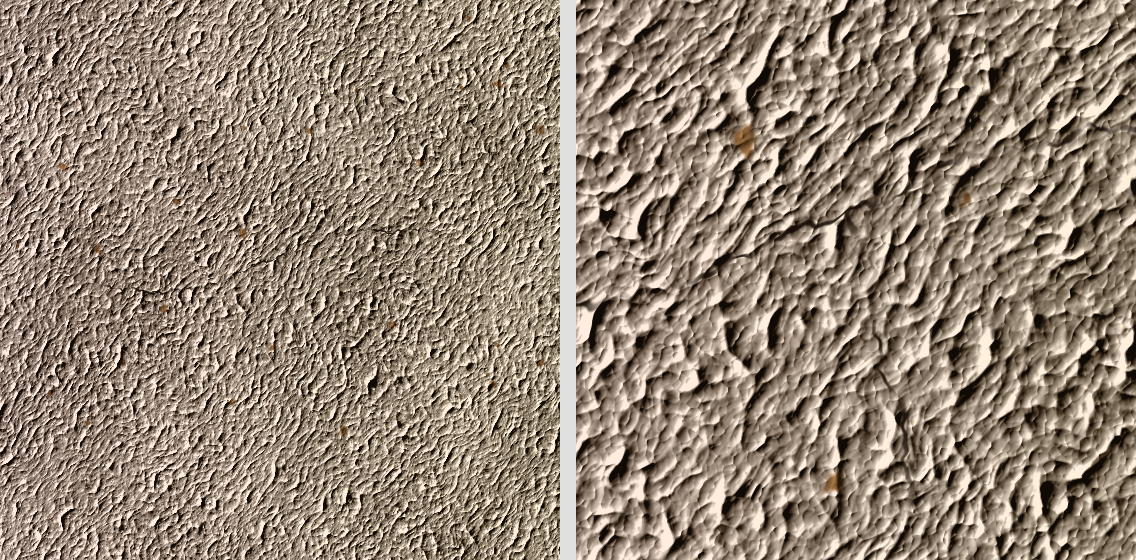
Left: the whole. Right: its middle third, enlarged.
This texture is drawn by a Shadertoy shader. Its source:

```glsl
#define RIDGE_ANGLE 1.12
#define PIT_ANGLE 0.70
#define RIDGE_CELLS vec2(88.0, 60.0)
#define PIT_CELLS vec2(140.0, 112.0)
#define GRIT_CELLS vec2(245.0, 235.0)
#define RELIEF_GAINS vec3(0.31, 0.22, 0.14)
#define CREST_SHARPNESS 11.0
#define BASE_TONE 0.59
#define SPECK_CELLS 15.0
#define SPECK_SHARE 0.12
#define CRACK_WIDTH 0.0011
#define RUST vec3(0.44, 0.27, 0.11)

vec2 hash2(vec2 c) {
    vec3 q = fract(c.xyx * vec3(0.1031, 0.1030, 0.0973));
    q += dot(q, q.yzx + 33.33);
    return fract((q.xx + q.yz) * q.zy);
}

// Slope along x of cellular pits of uneven size that meet in raised crests
float cellSlope(vec2 p) {
    vec2 id = floor(p), f = p - id;
    float slope = 0.0, total = 0.0;
    for (int j = -1; j <= 1; j++)
    for (int i = -1; i <= 1; i++) {
        vec2 cell = vec2(i, j);
        vec2 r = f - cell - hash2(id + cell);
        float size = 0.3 * hash2(id + cell + 57.0).x;
        float w = exp(-CREST_SHARPNESS * (dot(r, r) - size));
        slope += w * r.x;
        total += w;
    }
    return 2.0 * slope / total;
}

// Layered sines for irregular outlines
vec2 wobble(vec2 p) {
    return sin(p.yx * 0.9 + 2.0 * sin(p * 0.37 + vec2(0.0, 1.7)))
         + 0.5 * sin(p.yx * 2.1 + 1.5 * sin(p * 0.83));
}

// Side-lit relief with flat pit floors and steep crests at the given angle
float reliefLayer(vec2 uv, float angle, vec2 cells) {
    vec2 along = vec2(cos(angle), sin(angle));
    vec2 across = vec2(along.y, -along.x);
    vec2 p = vec2(dot(uv, across), dot(uv, along)) * cells;
    float slope = cellSlope(p + 0.14 * wobble(p * 1.3) + cells.yx);
    return slope * (0.35 + abs(slope));
}

// Broad patches, roughly -1 to 1
float mottle(vec2 p) {
    return 0.5 * sin(dot(p, vec2(7.0, -9.0)) + 1.4 * sin(p.x * 5.0 + 1.0))
         + 0.5 * sin(dot(p, vec2(13.0, 8.0)) + 1.8 * sin(p.y * 9.0));
}

float speckMask(vec2 uv) {
    vec2 p = uv * SPECK_CELLS;
    vec2 id = floor(p);
    vec2 rnd = hash2(id + 71.0);
    vec2 r = p - id - mix(vec2(0.2), vec2(0.8), hash2(id + 19.0));
    float edge = length(r + 0.03 * wobble(p * 16.0));
    float radius = mix(0.05, 0.12, rnd.y);
    return step(rnd.x, SPECK_SHARE) * (1.0 - smoothstep(radius * 0.6, radius * 1.2, edge));
}

// Fine line at the given offset, breaking up along its run
float crackLine(float offset, float run) {
    float thickness = CRACK_WIDTH * (1.0 + 0.6 * sin(run * 190.0 + 2.0 * sin(run * 71.0)));
    float line = 1.0 - smoothstep(thickness * 0.5, thickness + 0.0013, abs(offset));
    return line * (0.62 + 0.38 * sin(run * 147.0 + 3.0 * sin(run * 59.0)));
}

float crackMask(vec2 uv) {
    vec2 jag = 0.0014 * wobble(uv * 290.0) + 0.0030 * wobble(uv * 75.0);
    float path = mix(0.48, 0.588, smoothstep(0.30, 0.66, uv.x))
               + 0.05 * (1.0 - smoothstep(0.05, 0.25, uv.x));
    float span = smoothstep(0.04, 0.18, uv.x) * (1.0 - smoothstep(0.72, 0.88, uv.x));
    float mainCrack = span * crackLine(uv.y - path + jag.y, uv.x);

    float branchPath = 0.5 + 0.22 * (0.53 - uv.y);
    float branchSpan = smoothstep(0.33, 0.42, uv.y) * (1.0 - smoothstep(0.535, 0.55, uv.y));
    float branch = branchSpan * crackLine(uv.x - branchPath + jag.x, uv.y + 0.3);
    return max(mainCrack, branch);
}

void mainImage(out vec4 fragColor, in vec2 fragCoord) {
    vec2 uv = fragCoord / iResolution.y;
    vec2 bent = uv + 0.010 * sin(uv.yx * 15.0 + vec2(0.6, 2.1)) + 0.0035 * wobble(uv * 58.0);

    // Relief at three sizes, with sparse strong ridges between calmer spots
    vec3 layers = vec3(reliefLayer(bent, RIDGE_ANGLE, RIDGE_CELLS),
                       reliefLayer(bent, PIT_ANGLE, PIT_CELLS),
                       reliefLayer(uv, RIDGE_ANGLE, GRIT_CELLS));
    float roughness = 1.0 + 0.12 * mottle(uv.yx * 1.7 + 3.0);
    vec2 sparsity = 1.0 + 0.27 * wobble(uv * 83.0 + 5.0);
    layers.xy *= sparsity;
    float tone = BASE_TONE + roughness * dot(RELIEF_GAINS, layers);
    tone += 0.052 * mottle(uv) + 0.024 * wobble(uv * 38.0).y;
    tone = clamp(tone, 0.06, 1.0);

    // Warm plaster, rosier on the left and yellower on the right
    float warmth = smoothstep(-0.08, 0.3, tone);
    vec3 color = tone - warmth * vec3(0.0, 0.064, 0.130);
    color += (0.5 - uv.x) * vec3(0.012, -0.012, 0.030) * warmth;

    // Rust specks and dark hairline cracks
    color = mix(color, RUST * (0.3 + 1.1 * tone), 0.8 * speckMask(uv));
    color = mix(color, vec3(0.09, 0.05, 0.02), 0.9 * crackMask(uv));

    fragColor = vec4(clamp(color, 0.0, 1.0), 1.0);
}
```
